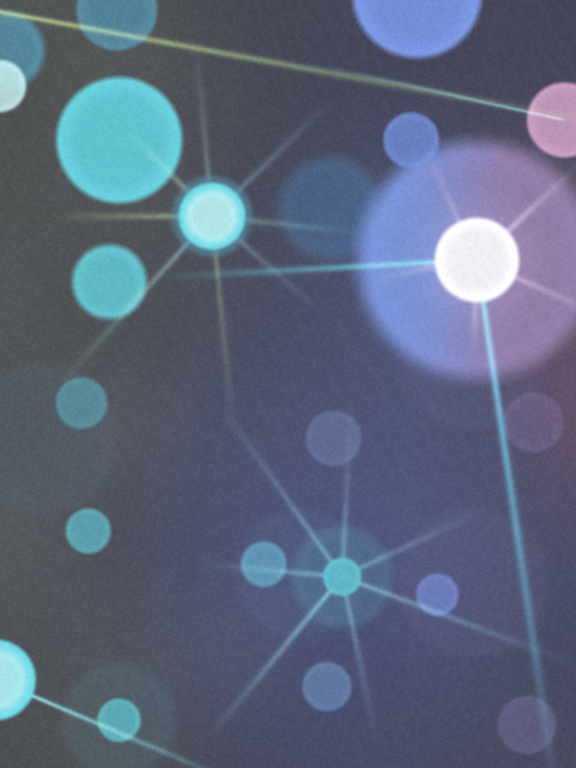
Give the GLSL for this background, as a Shadertoy shader.

```glsl
// Defocused party lights: soft cyan, blue and violet discs on a smoky backdrop,
// crossed by thin tapering flares. Discs and rays are distance functions,
// scattered by a sine hash; fine value noise adds a film-like grain.

const float TAU = 6.2832;
const vec3 SMOKE  = vec3(0.32, 0.33, 0.335);
const vec3 NIGHT  = vec3(0.27, 0.275, 0.34);
const vec3 INDIGO = vec3(0.32, 0.35, 0.52);
const vec3 PLUM   = vec3(0.43, 0.31, 0.40);
const vec3 CYAN   = vec3(0.40, 0.83, 0.88);
const vec3 TEAL   = vec3(0.34, 0.57, 0.66);
const vec3 BLUE   = vec3(0.45, 0.56, 0.85);
const vec3 MAUVE  = vec3(0.55, 0.46, 0.64);
const vec3 PINK   = vec3(0.82, 0.64, 0.78);
const vec3 LIME   = vec3(0.50, 0.62, 0.28);
const vec3 PALE   = vec3(0.80, 0.96, 0.96);
const vec3 WHITE  = vec3(0.99, 0.98, 1.0);
const float EDGE = 0.005;         // blur of a crisp disc edge
const float RAY_WIDTH = 0.0065;
const float GRAIN = 0.035;
const float GRAIN_SCALE = 260.0;

// Light sources, in units of the canvas width
const vec2 CYAN_STAR   = vec2(0.368, 0.958);
const vec2 WHITE_STAR  = vec2(0.828, 0.882);
const vec2 BLUE_STAR   = vec2(0.594, 0.332);
const vec2 CORNER_STAR = vec2(-0.008, 0.153);

float hash(vec2 p) {
    return fract(sin(dot(p, vec2(12.9898, 78.233))) * 43758.5453);
}

float noise(vec2 p) {
    vec2 i = floor(p), f = fract(p);
    f = f * f * (3.0 - 2.0 * f);
    vec2 e = vec2(1.0, 0.0);
    return mix(mix(hash(i), hash(i + e.xy), f.x),
               mix(hash(i + e.yx), hash(i + e.xx), f.x), f.y);
}

// Lens disc with a faintly brighter rim
void disc(inout vec3 col, vec2 p, vec2 c, float r, float blur, vec3 tint, float opacity) {
    float d = length(p - c);
    float rim = smoothstep(0.6 * r, r, d);
    float mask = 1.0 - smoothstep(r - blur, r + blur, d);
    col = mix(col, tint * (0.96 + 0.08 * rim), mask * opacity);
}

// Tapering flare, brightest at a and gone at b, laid on by screen blending
void streak(inout vec3 col, vec2 p, vec2 a, vec2 b, float width, vec3 tint) {
    vec2 axis = b - a, q = p - a;
    float t = dot(q, axis) / dot(axis, axis);
    float across = abs(q.x * axis.y - q.y * axis.x) / length(axis);
    float w = width * mix(0.7, 1.2, clamp(t, 0.0, 1.0));
    float fade = smoothstep(-0.02, 0.03, t) * max(1.0 - t, 0.0);
    col = 1.0 - (1.0 - col) * (1.0 - tint * fade * exp(-across * across / (w * w)));
}

// Ring of uneven flares around one light
void star(inout vec3 col, vec2 p, vec2 c, int rays, float turn, float reach, vec3 near, vec3 far) {
    for (int i = 0; i < rays; i++) {
        vec2 seed = vec2(float(i), 7.0 * c.x);
        float angle = turn + TAU * (float(i) + 0.3 * (hash(seed) - 0.5)) / float(rays);
        float span = reach * mix(0.55, 1.1, hash(seed + 3.7));
        vec3 tint = mix(near, far, hash(seed + 9.1)) * mix(0.4, 0.85, hash(seed + 5.3));
        streak(col, p, c, c + span * vec2(cos(angle), sin(angle)), RAY_WIDTH, tint);
    }
}

void mainImage(out vec4 fragColor, in vec2 fragCoord) {
    vec2 p = fragCoord / iResolution.x;

    // Smoky backdrop with indigo and plum glows
    vec3 col = mix(SMOKE, NIGHT, smoothstep(0.15, 0.6, p.x));
    col = mix(col, INDIGO, 0.85 * exp(-7.0 * dot(p - vec2(0.62, 0.37), p - vec2(0.62, 0.37))));
    col = mix(col, PLUM, 0.75 * smoothstep(0.82, 1.05, p.x) * smoothstep(0.3, 0.7, p.y)
                             * (1.0 - smoothstep(0.8, 1.15, p.y)));
    col += 0.03 * (noise(p * 5.0) - 0.5);

    // Large ghost discs, then smaller scattered ones
    for (int i = 0; i < 14; i++) {
        bool ghost = i < 5;
        float k = float(ghost ? i : i - 5);
        vec2 cell = ghost ? vec2(mod(k * 2.0, 3.0), k * 0.6) : vec2(mod(k, 3.0), floor(k / 3.0));
        vec2 jitter = vec2(hash(cell + 1.3), hash(cell + 4.9));
        vec2 c = (cell + 0.2 + 0.6 * jitter) * vec2(0.333, 0.24);
        float h = hash(cell + 8.2);
        vec3 tint = mix(mix(CYAN, TEAL, h), mix(BLUE, MAUVE, h), smoothstep(0.3, 0.75, c.x));
        if (ghost) disc(col, p, c, mix(0.09, 0.14, h), 0.012, tint, 0.09);
        else disc(col, p, c, mix(0.034, 0.055, h), EDGE, tint, mix(0.85, 0.25, h));
    }

    // Broad discs and the violet bloom
    disc(col, p, vec2(0.573, 0.972), 0.087, 0.018, TEAL * vec3(0.85, 0.8, 0.95), 0.55);
    float bloom = length(p - WHITE_STAR);
    vec3 violet = mix(BLUE, MAUVE, smoothstep(0.68, 0.92, p.x));
    col = mix(col, violet, 0.2 * exp(-bloom * bloom * 14.0));
    disc(col, p, WHITE_STAR, 0.205, 0.025, violet + 0.22 * exp(-bloom * 9.0), 0.9);
    disc(col, p, vec2(0.724, 1.345), 0.112, 0.008, BLUE * 1.1, 0.9);
    disc(col, p, vec2(0.714, 1.09), 0.048, EDGE, BLUE, 0.85);
    disc(col, p, vec2(0.203, 1.316), 0.07, EDGE, TEAL, 0.85);
    disc(col, p, vec2(0.01, 1.245), 0.066, 0.01, TEAL, 0.9);
    disc(col, p, vec2(0.0, 1.184), 0.045, EDGE, PALE, 0.85);
    disc(col, p, vec2(0.207, 1.09), 0.109, 0.007, CYAN, 0.93);
    disc(col, p, vec2(0.19, 0.844), 0.064, 0.008, CYAN, 0.85);
    disc(col, p, vec2(0.98, 1.125), 0.065, EDGE, PINK, 0.9);
    disc(col, p, BLUE_STAR, 0.087, 0.012, TEAL, 0.35);

    // Flares
    star(col, p, CYAN_STAR, 8, 0.0, 0.38, TEAL, LIME);
    star(col, p, BLUE_STAR, 7, 0.49, 0.42, CYAN * 0.8, TEAL);
    star(col, p, WHITE_STAR, 5, 0.75, 0.25, MAUVE, PINK);
    streak(col, p, WHITE_STAR, vec2(0.28, 0.852), RAY_WIDTH, CYAN * vec3(0.5, 0.9, 0.95));
    streak(col, p, WHITE_STAR, vec2(0.97, -0.08), 0.008, CYAN * vec3(0.5, 0.85, 1.0));
    streak(col, p, CORNER_STAR, vec2(0.42, -0.03), 0.005, CYAN);
    streak(col, p, vec2(-0.05, 1.322), vec2(1.15, 1.1), RAY_WIDTH, LIME);
    streak(col, p, vec2(0.98, 1.125), vec2(0.55, 1.22), 0.004, CYAN * 0.7);

    // Bright cores with coloured rims
    disc(col, p, CYAN_STAR, 0.07, 0.008, TEAL, 0.55);
    disc(col, p, CYAN_STAR, 0.058, EDGE, CYAN, 1.0);
    disc(col, p, CYAN_STAR, 0.046, 0.012, PALE, 0.8);
    disc(col, p, CORNER_STAR, 0.07, EDGE, CYAN, 1.0);
    disc(col, p, CORNER_STAR, 0.055, 0.014, PALE, 0.7);
    disc(col, p, BLUE_STAR, 0.033, EDGE, mix(CYAN, TEAL, 0.3), 0.95);
    disc(col, p, WHITE_STAR, 0.073, 0.006, WHITE, 1.0);

    col += GRAIN * (noise(p * GRAIN_SCALE) - 0.5);
    fragColor = vec4(clamp(col, 0.0, 1.0), 1.0);
}
```
